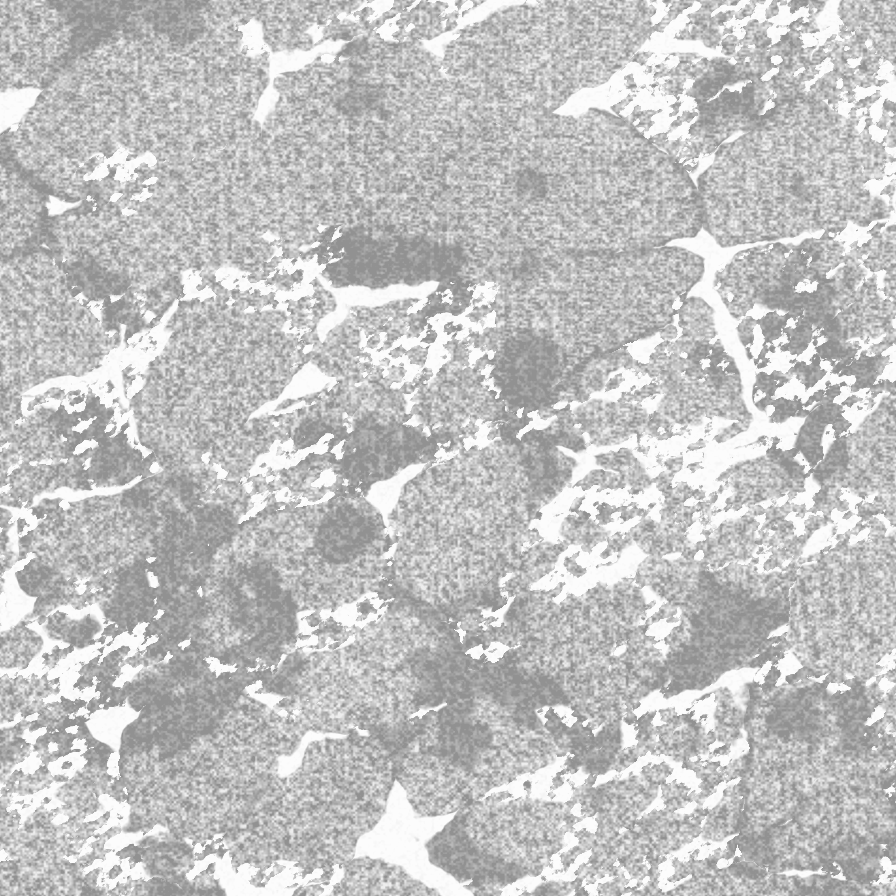
This texture is drawn by a Shadertoy shader. Its source:

```glsl
// Grey micrograph of sandstone: speckled grains, flaky matrix, dark clay and white pores.

float hash(vec2 p) {
    return fract(sin(dot(p, vec2(127.1, 311.7))) * 43758.5453);
}

vec2 hash2(vec2 p) {
    return vec2(hash(p), hash(p + 37.2));
}

float noise(vec2 p) {
    vec2 i = floor(p), f = fract(p);
    f = f * f * (3.0 - 2.0 * f);
    return mix(mix(hash(i), hash(i + vec2(1, 0)), f.x),
               mix(hash(i + vec2(0, 1)), hash(i + vec2(1, 1)), f.x), f.y);
}

float fbm(vec2 p) {
    float sum = 0.0, amp = 0.533;
    for (int i = 0; i < 4; i++) {
        sum += amp * noise(p);
        p = mat2(1.6, 1.2, -1.2, 1.6) * p + 7.3;
        amp *= 0.5;
    }
    return sum;
}

// Rounded Voronoi grains: x = distance to the grain edge, yz = cell id
vec3 grains(vec2 p) {
    vec2 base = floor(p), id = base, nearest = vec2(9.0);
    for (int y = -1; y <= 1; y++)
    for (int x = -1; x <= 1; x++) {
        vec2 cell = base + vec2(x, y);
        vec2 r = cell + 0.1 + 0.8 * hash2(cell) - p;
        if (dot(r, r) < dot(nearest, nearest)) { nearest = r; id = cell; }
    }
    float sum = 0.0;
    for (int y = -2; y <= 2; y++)
    for (int x = -2; x <= 2; x++) {
        vec2 cell = id + vec2(x, y);
        vec2 r = cell + 0.1 + 0.8 * hash2(cell) - p;
        if (x != 0 || y != 0)
            sum += exp(-14.0 * dot(0.5 * (nearest + r), normalize(r - nearest)));
    }
    return vec3(-log(sum) / 14.0, id);
}

void mainImage(out vec4 fragColor, in vec2 fragCoord) {
    vec2 uv = fragCoord / iResolution.y;

    // Ragged outlines, with grains leaning up to the right
    vec2 ragged = vec2(fbm(uv * 45.0), fbm(uv * 45.0 + 20.0)) - 0.5;
    vec2 warped = uv + 0.07 * (vec2(fbm(uv * 6.0), fbm(uv * 6.0 + 50.0)) - 0.5) + 0.016 * ragged;
    vec2 tilted = mat2(0.91, -0.42, 0.42, 0.91) * warped;
    vec3 big = grains(tilted * vec2(5.0, 7.4) + 3.0);
    vec3 small = grains(tilted * vec2(14.0, 19.0) + 11.0);

    // Matrix replaces some grains and eats into the rims of others
    float rim = 0.9 * (fbm(uv * 6.0 + 9.0) - 0.46);
    float matrix = max(step(0.72, hash(big.yz + 2.0)),
                       smoothstep(-0.015, 0.015, rim - big.x));
    float pebble = step(0.56, hash(small.yz)) * smoothstep(0.04, 0.12, small.x);
    float loose = matrix * (1.0 - pebble);

    // Small white flakes in the matrix
    vec2 flakeUv = mat2(0.8, -0.6, 0.6, 0.8) * (uv + 0.004 * ragged);
    float flakeLevel = 0.535 + 0.35 * (0.5 - fbm(uv * 10.0 + 70.0));
    float flakes = loose * smoothstep(-0.035, 0.035, fbm(flakeUv * vec2(75.0, 110.0)) - flakeLevel);

    // Open pores at grain corners and hairline gaps along some contacts
    float poreWidth = mix(-0.075, 0.06, smoothstep(0.4, 0.78, fbm(uv * 9.0 + 40.0)))
                    + 0.06 * (fbm(uv * 50.0 + 15.0) - 0.5);
    float pores = smoothstep(-0.012, 0.012, poreWidth - big.x);

    // Dark clay patches, dark grains and thin dark seams
    float darkGrain = step(0.92, hash(big.yz + 5.0)) * (1.0 - matrix);
    float clay = smoothstep(0.55, 0.64, fbm(uv * 10.0 + 31.0) + 0.08 * matrix - 0.09 + 0.14 * darkGrain
                            + 0.16 * (fbm(uv * 70.0) - 0.5));
    float seam = smoothstep(0.05, 0.01, big.x) * smoothstep(0.53, 0.6, fbm(uv * 6.0 + 80.0));
    float dark = max(clay, 0.9 * seam);

    // Fine speckle over each grain tone
    float speckle = 0.27 * (noise(uv * 230.0) - 0.5) + 0.27 * (noise(uv * 420.0 + 5.0) - 0.5);
    float tone = 0.745 + 0.03 * (hash(big.yz + 8.0) - 0.5) + 0.06 * (fbm(uv * 25.0) - 0.5);
    tone += speckle * (1.0 - 0.45 * dark) - 0.135 * dark;
    tone = clamp(tone, 0.57, 0.93);

    float white = max(flakes, pores);
    fragColor = vec4(vec3(mix(tone, 0.99 + 0.15 * min(speckle, 0.0), white)), 1.0);
}
```
